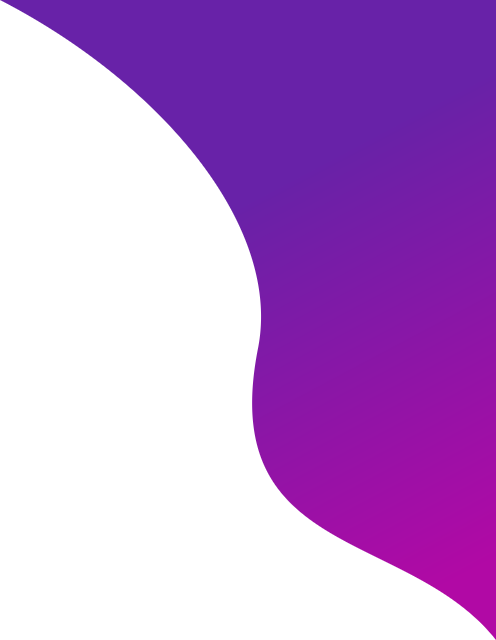
This background is drawn by a WebGL 2 fragment shader. Its source:

```glsl
#version 300 es
precision highp float;
// A white field meets a violet-to-magenta field along one flowing S-curve.
// The edge is two joined cubic Beziers, each falling steadily in y, so the
// curve is solved for the pixel's height and the side is read from its x.

uniform vec2 u_resolution;
out vec4 fragColor;

const float ASPECT = 0.7734;              // design width for a height of 1
const vec3 WHITE   = vec3(1.0);
const vec3 VIOLET  = vec3(0.408, 0.132, 0.657);
const vec3 MAGENTA = vec3(0.696, 0.035, 0.648);

// Gradient axis, measured from the top left corner
const vec2 GRADIENT_AXIS   = vec2(0.47, 0.883);
const float GRADIENT_START = 0.460;
const float GRADIENT_END   = 1.139;

// Curve knots and handles, from the top left to the bottom right
const vec2 TOP          = vec2(0.0, 1.0);
const vec2 TOP_HANDLE   = vec2(0.2474, 0.8724);
const vec2 WAIST_ABOVE  = vec2(0.4401, 0.6484);
const vec2 WAIST        = vec2(0.4023, 0.4557);
const vec2 WAIST_BELOW  = vec2(0.3372, 0.1250);
const vec2 FOOT_HANDLE  = vec2(0.6354, 0.1745);
const vec2 FOOT         = vec2(ASPECT, 0.0);
const int SOLVE_STEPS   = 20;

vec2 bezier(vec2 a, vec2 b, vec2 c, vec2 d, float t) {
  float s = 1.0 - t;
  return s * s * s * a + 3.0 * s * s * t * b + 3.0 * s * t * t * c + t * t * t * d;
}

vec2 bezierTangent(vec2 a, vec2 b, vec2 c, vec2 d, float t) {
  float s = 1.0 - t;
  return s * s * (b - a) + 2.0 * s * t * (c - b) + t * t * (d - c);
}

// Approximate signed distance to a falling curve, positive on its right
float curveDistance(vec2 p, vec2 a, vec2 b, vec2 c, vec2 d) {
  float low = 0.0, high = 1.0;
  for (int i = 0; i < SOLVE_STEPS; i++) {
    float mid = 0.5 * (low + high);
    if (bezier(a, b, c, d, mid).y > p.y) low = mid;
    else high = mid;
  }
  float t = 0.5 * (low + high);
  vec2 tangent = normalize(bezierTangent(a, b, c, d, t));
  return (p.x - bezier(a, b, c, d, t).x) * abs(tangent.y);
}

void main() {
  vec2 p = gl_FragCoord.xy / u_resolution * vec2(ASPECT, 1.0);

  // Diagonal gradient, flat before its start and after its end
  float along = dot(vec2(p.x, 1.0 - p.y), GRADIENT_AXIS);
  float blend = clamp((along - GRADIENT_START) / (GRADIENT_END - GRADIENT_START), 0.0, 1.0);
  vec3 field = mix(VIOLET, MAGENTA, blend);

  // Upper or lower half of the flowing edge
  float edge = p.y > WAIST.y
    ? curveDistance(p, TOP, TOP_HANDLE, WAIST_ABOVE, WAIST)
    : curveDistance(p, WAIST, WAIST_BELOW, FOOT_HANDLE, FOOT);

  // One pixel of antialiasing
  float coverage = clamp(edge * u_resolution.y + 0.5, 0.0, 1.0);
  fragColor = vec4(mix(WHITE, field, coverage), 1.0);
}
```
